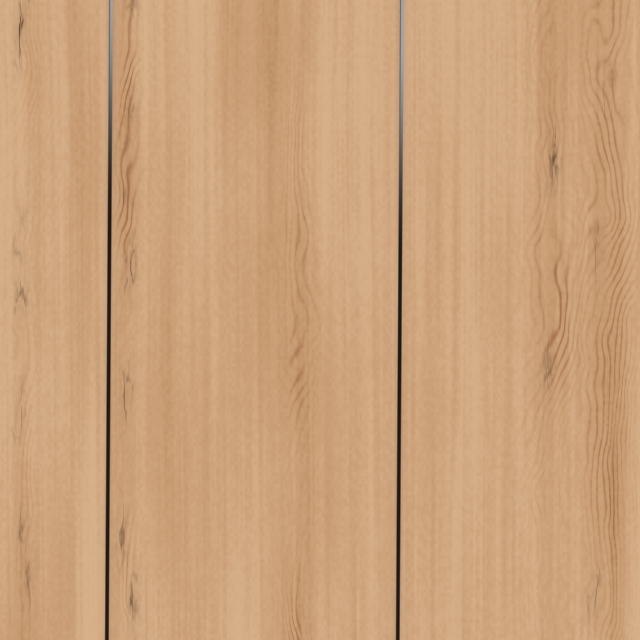
Write a Shadertoy shader that draws this texture.

```glsl
// Three upright wooden boards parted by two narrow, slightly leaning grooves.
// Stretched noise gives the grain; warped contour lines in a few bands give
// the figured veins, and hashed cells along each band scatter ragged cracks.

const float BOARD_PITCH = 0.4545;   // distance between grooves
const float FIRST_GROOVE = 0.167;   // groove position at the lower edge
const float GROOVE_LEAN = 0.0065;   // sideways drift from bottom to top
const float GROOVE_HALF = 0.0028;
const float GROOVE_BLUR = 0.0014;
const float CRACK_CELL = 0.095;     // vertical spacing of cracks
const float VEIN_FREQ = 540.0;

const vec3 LIGHT_WOOD = vec3(0.842, 0.690, 0.540);
const vec3 MID_WOOD = vec3(0.782, 0.610, 0.450);
const vec3 DARK_WOOD = vec3(0.650, 0.455, 0.310);
const vec3 CRACK_BROWN = vec3(0.34, 0.24, 0.17);
const vec3 GROOVE_DARK = vec3(0.13, 0.095, 0.075);
const vec3 GROOVE_SHEEN = vec3(0.64, 0.64, 0.65);

// Figured bands: centre x, half width, vein strength, crack density
const int BAND_COUNT = 5;
const vec4 BANDS[BAND_COUNT] = vec4[](
    vec4(0.038, 0.022, 1.00, 0.40),
    vec4(0.200, 0.015, 0.95, 0.80),
    vec4(0.468, 0.024, 0.75, 0.05),
    vec4(0.860, 0.036, 1.00, 0.12),
    vec4(0.945, 0.046, 0.95, 0.20));

float hash(vec2 p) {
    return fract(sin(dot(p, vec2(127.1, 311.7))) * 43758.5453);
}

float noise(vec2 p) {
    vec2 i = floor(p), f = fract(p);
    f = f * f * (3.0 - 2.0 * f);
    return mix(mix(hash(i), hash(i + vec2(1, 0)), f.x),
               mix(hash(i + vec2(0, 1)), hash(i + vec2(1, 1)), f.x), f.y);
}

float fbm(vec2 p) {
    float sum = 0.0, amp = 0.5;
    for (int i = 0; i < 4; i++) {
        sum += amp * noise(p);
        p = p * 2.03 + 17.3;
        amp *= 0.5;
    }
    return sum / 0.9375;
}

float bell(float d, float width) {
    return exp(-d * d / (width * width));
}

// Long soft stripes, fine fibres and a small mottle; 0 is dark, 1 is light
float grainTone(vec2 p, float board) {
    vec2 q = p + vec2(board * 7.3, board * 3.1);
    q.x += 0.012 * (noise(q * vec2(5.0, 2.5)) - 0.5);
    float tone = 0.69 + 0.75 * (fbm(q * vec2(19.0, 0.9)) - 0.5);
    tone += 0.21 * (noise(q * vec2(120.0, 1.6)) - 0.5);
    tone += 0.19 * (noise(q * vec2(270.0, 4.0)) - 0.5);
    tone += 0.18 * (noise(p * vec2(250.0, 170.0)) - 0.5);
    tone += 0.36 * (fbm(p * vec2(4.0, 3.0) + 9.0) - 0.5);
    return tone;
}

// Thin contour lines that bend around the band and fade in and out
float veins(vec2 p, vec4 band, float id) {
    float wander = 0.06 * (fbm(p * vec2(7.0, 3.2) + id * 5.7) - 0.5);
    float d = p.x - band.x + 0.5 * wander;
    float patchy = smoothstep(0.20, 0.65, noise(vec2(id * 8.1, p.y * 4.0)));
    float phase = VEIN_FREQ * (d + 2.2 * wander - 0.09 * p.y);
    float line = pow(0.5 + 0.5 * sin(phase), 2.5);
    float body = 0.22 + 0.85 * line * noise(p * vec2(50.0, 9.0));
    return band.z * bell(d, band.y) * body * (0.35 + 0.65 * patchy);
}

// Stringy dark cracks, gathered in soft upright patches along the band
float cracks(vec2 p, vec4 band, float id) {
    float row = floor(p.y / CRACK_CELL), patches = 0.0, core = 0.0;
    for (float k = -1.0; k <= 1.0; k++) {
        vec2 seed = vec2(row + k, id * 13.7);
        vec2 centre = vec2(band.x + band.y * (hash(seed + 1.3) - 0.5),
                           (row + k + hash(seed + 4.9)) * CRACK_CELL);
        vec2 d = p - centre;
        d.x += 0.014 * (fbm(p * vec2(30.0, 40.0)) - 0.5) - 0.08 * d.y;
        float present = step(hash(seed), band.w) * mix(0.4, 1.0, hash(seed + 2.6));
        vec2 wide = d / vec2(0.0085, 0.042), thin = d / vec2(0.0021, 0.012);
        patches += present * exp(-dot(wide, wide));
        core += present * step(0.60, hash(seed + 6.1)) * exp(-dot(thin, thin));
    }
    float string = 1.0 - smoothstep(0.0, 0.09, abs(fbm(p * vec2(80.0, 14.0) + id) - 0.5));
    float ragged = 0.35 + 0.65 * noise(p * vec2(200.0, 90.0));
    return min(0.75 * patches * (0.15 + 0.85 * string) + core * ragged, 1.0);
}

void mainImage(out vec4 fragColor, in vec2 fragCoord) {
    vec2 p = fragCoord / iResolution.xy;
    float pixel = 1.0 / iResolution.x;
    float along = (p.x - FIRST_GROOVE - GROOVE_LEAN * p.y) / BOARD_PITCH;
    float board = floor(along);

    // Board surface
    float tone = grainTone(p, board);
    tone -= 0.22 * bell(p.x - 0.412, 0.022) * smoothstep(0.2, 0.7, p.y);
    tone -= 0.10 * smoothstep(0.81, 0.84, p.x + 0.02 * noise(vec2(3.0, p.y * 5.0)));
    float mark = 0.0;
    for (int i = 0; i < BAND_COUNT; i++) {
        tone -= veins(p, BANDS[i], float(i));
        mark = max(mark, cracks(p, BANDS[i], float(i)));
    }
    vec3 color = mix(DARK_WOOD, MID_WOOD, smoothstep(-0.30, 0.50, tone));
    color = mix(color, LIGHT_WOOD, smoothstep(0.34, 1.00, tone));
    color = mix(color, CRACK_BROWN, 0.8 * mark);

    // Grooves: dark below, reflecting pale light towards the top
    float nearest = floor(along + 0.5);
    float d = (along - nearest) * BOARD_PITCH;
    color *= 1.0 - 0.10 * bell(d, 0.007);
    float sheen = smoothstep(0.62, 0.98, p.y + 0.07 * (nearest - 0.5));
    vec3 groove = mix(GROOVE_DARK, GROOVE_SHEEN, sheen);
    groove *= 1.0 - 0.45 * sheen * smoothstep(0.0, -GROOVE_HALF, d);
    float edge = max(pixel, GROOVE_BLUR);
    float cover = 1.0 - smoothstep(-edge, edge, abs(d) - GROOVE_HALF);
    fragColor = vec4(mix(color, groove, cover), 1.0);
}
```
